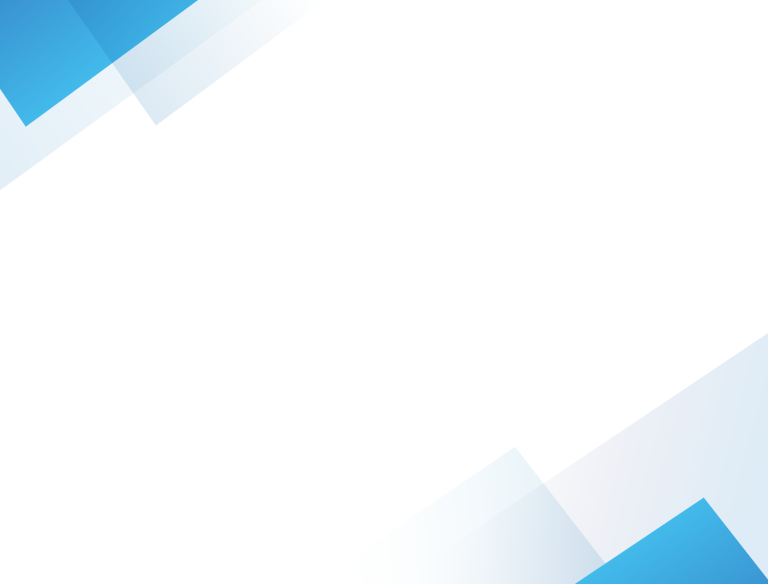
This background is drawn by a Shadertoy shader. Its source:

```glsl
const float DESIGN_ASPECT = 1.3106;
const float BLUE_DEPTH = 0.2;

const vec3 WHITE = vec3(1.0);
const vec3 SKY_BLUE = vec3(0.26, 0.73, 0.92);
const vec3 DEEP_BLUE = vec3(0.225, 0.575, 0.815);
const vec3 BAND_BLUE = vec3(0.885, 0.935, 0.968);
const vec3 BAND_PALE = vec3(0.975, 0.99, 0.995);
const vec3 PANEL_BLUE = vec3(0.865, 0.918, 0.955);
const vec3 LILAC_GREY = vec3(0.935, 0.94, 0.963);
const vec3 CORNER_BLUE = vec3(0.865, 0.925, 0.967);
const vec3 LOWER_PANEL = vec3(0.865, 0.93, 0.962);

// Wedge corners, in units of canvas height
const vec2 TOP_BLUE_APEX = vec2(0.044, 0.783);
const vec2 TOP_PANEL_APEX = vec2(0.266, 0.785);
const vec2 LOW_BLUE_APEX = vec2(1.201, 0.148);
const vec2 LOW_PANEL_APEX = vec2(0.879, 0.235);

// Signed distance to the line a-b, positive on its left
float leftOf(vec2 p, vec2 a, vec2 b) {
    vec2 d = normalize(b - a);
    return dot(p - a, vec2(-d.y, d.x));
}

float wedge(vec2 p, vec2 from, vec2 apex, vec2 to) {
    return min(leftOf(p, from, apex), leftOf(p, apex, to));
}

// Position along the axis a-b, from 0 to 1
float ramp(vec2 p, vec2 a, vec2 b) {
    vec2 axis = b - a;
    return clamp(dot(p - a, axis) / dot(axis, axis), 0.0, 1.0);
}

float coverage(float dist) {
    float px = 1.0 / iResolution.y;
    return smoothstep(-0.7 * px, 0.7 * px, dist);
}

vec3 blueFill(float depth) {
    return mix(SKY_BLUE, DEEP_BLUE, clamp(depth / BLUE_DEPTH, 0.0, 1.0));
}

// Upper left: pale band, blue wedge, translucent panel
vec3 upperCorner(vec3 color, vec2 p) {
    vec2 bandStart = vec2(0.0, 0.674), bandEnd = vec2(0.447, 1.0);
    vec3 band = mix(BAND_BLUE, BAND_PALE, ramp(p, bandStart, bandEnd));
    color *= mix(WHITE, band, coverage(leftOf(p, bandStart, bandEnd)));

    vec2 blueEnd = vec2(0.338, 1.0);
    float blue = wedge(p, vec2(0.0, 0.848), TOP_BLUE_APEX, blueEnd);
    color = mix(color, blueFill(leftOf(p, TOP_BLUE_APEX, blueEnd)), coverage(blue));

    vec2 panelEnd = vec2(0.555, 1.0);
    vec3 panel = mix(PANEL_BLUE, WHITE, ramp(p, TOP_PANEL_APEX, panelEnd));
    float panelDist = wedge(p, vec2(0.116, 1.0), TOP_PANEL_APEX, panelEnd);
    return color * mix(WHITE, panel, coverage(panelDist));
}

// Lower right: lilac band, translucent panel, blue wedge
vec3 lowerCorner(vec3 color, vec2 p) {
    float t = ramp(p, vec2(0.75, 0.2), vec2(1.32, 0.05));
    vec3 band = mix(WHITE, LILAC_GREY, smoothstep(0.0, 0.6, t));
    band = mix(band, CORNER_BLUE, smoothstep(0.4, 1.0, t));
    float bandDist = leftOf(p, vec2(1.311, 0.43), vec2(0.927, 0.172));
    color *= mix(WHITE, band, coverage(bandDist));

    vec2 panelEnd = vec2(0.535, 0.0), panelSide = vec2(1.031, 0.038);
    float fade = ramp(p, panelEnd, panelSide);
    vec3 panel = mix(WHITE, LOWER_PANEL, fade * fade);
    float panelDist = wedge(p, panelSide, LOW_PANEL_APEX, panelEnd);
    color *= mix(WHITE, panel, coverage(panelDist));

    vec2 blueEnd = vec2(0.981, 0.0);
    float blue = wedge(p, vec2(1.311, 0.007), LOW_BLUE_APEX, blueEnd);
    return mix(color, blueFill(leftOf(p, LOW_BLUE_APEX, blueEnd)), coverage(blue));
}

void mainImage(out vec4 fragColor, in vec2 fragCoord) {
    vec2 p = fragCoord / iResolution.xy * vec2(DESIGN_ASPECT, 1.0);
    vec3 color = upperCorner(WHITE, p);
    color = lowerCorner(color, p);
    fragColor = vec4(color, 1.0);
}
```
